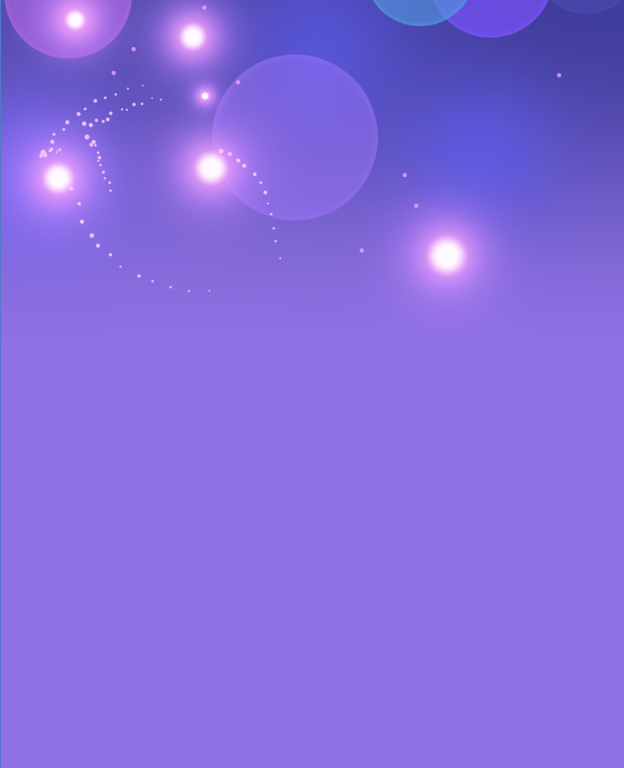
Write a WebGL 1 fragment shader that draws this background.

```glsl
precision highp float;
// Violet night backdrop: a flat lower field fading to indigo at the top,
// with blue haze, translucent bokeh discs, glowing lights and trails of sparks.
// Positions are in canvas heights, measured from the top left corner.

uniform vec2 u_resolution;

#define VIOLET vec3(0.555, 0.44, 0.885)
#define INDIGO vec3(0.25, 0.24, 0.61)
#define HAZE vec3(0.36, 0.36, 0.93)
#define HALO vec3(0.76, 0.52, 1.0)
#define PINK vec3(1.0, 0.66, 0.98)
#define EDGE vec3(0.32, 0.47, 0.78)
#define FADE_END 0.46
#define HALO_SIZE 0.058
#define DOTS 12
#define JITTER 0.007

float hash(float n) {
  return fract(sin(n * 12.9898) * 43758.547);
}

float gauss(vec2 p, vec2 center, float size) {
  vec2 d = (p - center) / size;
  return exp(-dot(d, d));
}

// Coverage of a disc with an antialiased rim
float discMask(float dist, float radius) {
  float soft = 0.8 / u_resolution.y;
  return 1.0 - smoothstep(radius - soft, radius + soft, dist);
}

// Translucent disc, brighter towards its rim
vec3 bokeh(vec3 col, vec2 p, vec2 center, float radius, vec3 tint, float alpha) {
  float dist = length(p - center);
  float rim = smoothstep(radius * 0.9, radius, dist);
  float mask = discMask(dist, radius);
  return mix(col, tint, mask * alpha * (1.0 + 0.3 * rim));
}

// Violet halo, pink glow and white core
vec3 light(vec3 col, vec2 p, vec2 center, float scale, float core) {
  float size = HALO_SIZE * scale;
  col = mix(col, HALO, 0.85 * gauss(p, center, size));
  col = mix(col, PINK, 0.85 * gauss(p, center, size * 0.52));
  float dist = length(p - center);
  float white = 1.0 - smoothstep(core * 0.55, core * 1.6, dist);
  return mix(col, vec3(1.0, 0.98, 1.0), white);
}

// Jittered sparks along a quadratic curve, shrinking towards its end
float trail(vec2 p, vec2 a, vec2 b, vec2 c, float seed) {
  float sum = 0.0;
  for (int i = 0; i < DOTS; i++) {
    float id = float(i) + seed * 17.0;
    float t = (float(i) + 0.5) / float(DOTS);
    vec2 spot = mix(mix(a, b, t), mix(b, c, t), t);
    spot += JITTER * (vec2(hash(id), hash(id + 0.37)) - 0.5);
    float radius = mix(0.0027, 0.0013, t) * (0.6 + 0.7 * hash(id + 0.71));
    sum = max(sum, discMask(length(p - spot), radius));
  }
  return sum;
}

float spark(vec2 p, vec2 center) {
  return 0.75 * discMask(length(p - center), 0.0027);
}

void main() {
  vec2 p = vec2(gl_FragCoord.x, u_resolution.y - gl_FragCoord.y) / u_resolution.y;

  // Sky gradient, darker towards the right
  float dusk = 1.0 - smoothstep(0.0, FADE_END, p.y);
  dusk *= mix(0.75, 1.0, smoothstep(0.1, 0.75, p.x));
  vec3 col = mix(VIOLET, INDIGO, dusk);

  // Wide blue haze
  col = mix(col, HAZE, 0.65 * gauss(p, vec2(0.417, 0.065), 0.11));
  col = mix(col, HAZE, 0.7 * gauss(p, vec2(0.625, 0.2), 0.1));
  col = mix(col, vec3(0.48, 0.42, 1.0), 0.7 * gauss(p, vec2(0.04, 0.225), 0.11));

  // Bokeh discs
  col = bokeh(col, p, vec2(0.089, -0.007), 0.083, vec3(0.72, 0.4, 0.9), 0.55);
  col = bokeh(col, p, vec2(0.384, 0.179), 0.108, vec3(0.62, 0.46, 0.98), 0.45);
  col = bokeh(col, p, vec2(0.639, -0.033), 0.082, vec3(0.47, 0.32, 0.98), 0.7);
  col = bokeh(col, p, vec2(0.547, -0.039), 0.073, vec3(0.32, 0.58, 0.86), 0.65);
  col = bokeh(col, p, vec2(0.764, -0.052), 0.07, vec3(0.3, 0.32, 0.72), 0.4);

  // Lights
  col = light(col, p, vec2(0.098, 0.026), 0.85, 0.010);
  col = light(col, p, vec2(0.251, 0.048), 0.9, 0.013);
  col = light(col, p, vec2(0.275, 0.219), 1.05, 0.016);
  col = light(col, p, vec2(0.076, 0.232), 1.05, 0.015);
  col = light(col, p, vec2(0.582, 0.333), 1.1, 0.019);
  col = light(col, p, vec2(0.267, 0.125), 0.32, 0.004);

  // Spark trails
  float s = trail(p, vec2(0.055, 0.205), vec2(0.09, 0.13), vec2(0.195, 0.11), 1.0);
  s = max(s, trail(p, vec2(0.11, 0.165), vec2(0.14, 0.15), vec2(0.215, 0.125), 2.0));
  s = max(s, trail(p, vec2(0.115, 0.176), vec2(0.13, 0.2), vec2(0.145, 0.252), 3.0));
  s = max(s, trail(p, vec2(0.093, 0.235), vec2(0.11, 0.37), vec2(0.29, 0.383), 4.0));
  s = max(s, trail(p, vec2(0.282, 0.194), vec2(0.36, 0.21), vec2(0.362, 0.35), 5.0));
  s = max(s, trail(p, vec2(0.053, 0.208), vec2(0.065, 0.19), vec2(0.078, 0.198), 6.0));
  col = mix(col, mix(PINK, vec3(1.0), 0.35), 0.9 * s);

  // Lone sparks
  float lone = spark(p, vec2(0.266, 0.010)) + spark(p, vec2(0.310, 0.107));
  lone += spark(p, vec2(0.527, 0.228)) + spark(p, vec2(0.542, 0.268));
  lone += spark(p, vec2(0.471, 0.326)) + spark(p, vec2(0.728, 0.098));
  lone += spark(p, vec2(0.174, 0.064)) + spark(p, vec2(0.148, 0.095));
  col = mix(col, PINK, lone);

  // Thin blue line down the left side
  col = mix(EDGE, col, smoothstep(0.0006, 0.0022, p.x));
  gl_FragColor = vec4(col, 1.0);
}
```
